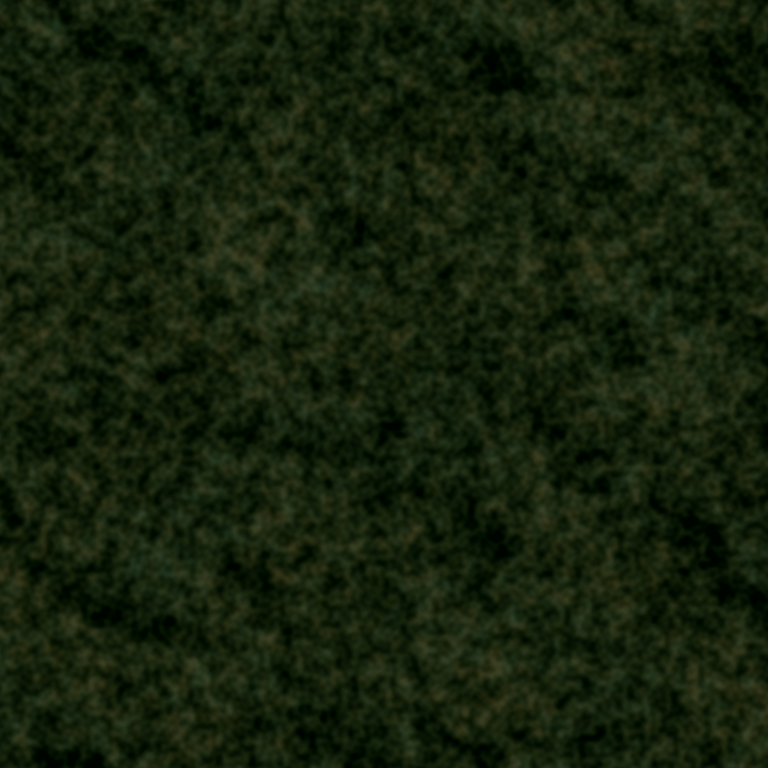
Give the GLSL for this texture, as a three.js fragment shader.

```glsl
varying vec2 vUv;

vec2 gradientAt(vec2 cell) {
  vec3 p = fract(cell.xyx * vec3(0.1031, 0.1030, 0.0973));
  p += dot(p, p.yzx + 33.33);
  float angle = 6.2832 * fract((p.x + p.y) * p.z);
  return vec2(cos(angle), sin(angle));
}

float gradientNoise(vec2 p) {
  vec2 cell = floor(p);
  vec2 f = fract(p);
  vec2 w = f * f * f * (f * (f * 6.0 - 15.0) + 10.0);
  float a = dot(gradientAt(cell), f);
  float b = dot(gradientAt(cell + vec2(1.0, 0.0)), f - vec2(1.0, 0.0));
  float c = dot(gradientAt(cell + vec2(0.0, 1.0)), f - vec2(0.0, 1.0));
  float d = dot(gradientAt(cell + vec2(1.0, 1.0)), f - vec2(1.0, 1.0));
  return mix(mix(a, b, w.x), mix(c, d, w.x), w.y);
}

vec2 rotate(vec2 p, float angle) {
  float c = cos(angle), s = sin(angle);
  return vec2(c * p.x - s * p.y, s * p.x + c * p.y);
}

// Leafy grain: rotated octaves from clumps down to single tufts
float foliage(vec2 p) {
  float sum = 0.0;
  float frequency = 12.0;
  float weight = 0.36;
  for (int i = 0; i < 4; i++) {
    float turn = 0.6 + 1.1 * float(i);
    sum += weight * gradientNoise(rotate(p, turn) * frequency + 37.0 * turn);
    frequency *= 2.02;
    weight += i < 2 ? 0.24 : -0.26;
  }
  return sum;
}

// Long shaded furrows falling from upper left to lower right
float furrows(vec2 p) {
  vec2 warp = vec2(gradientNoise(p * 5.0 + 11.0), gradientNoise(p * 5.0 + 53.0));
  vec2 slope = rotate(p + 0.06 * warp, 0.72);
  float swell = gradientNoise(slope * vec2(3.2, 8.0) + 71.0);
  float hollow = smoothstep(0.16, 0.5, gradientNoise(slope * vec2(5.0, 13.0) + 23.0));
  return 0.42 * swell - 0.5 * hollow;
}

void main() {
  vec2 p = vUv;
  float light = 0.54 + foliage(p) + furrows(p);
  light = clamp(light, -0.3, 1.35);

  vec3 shadowGreen = vec3(0.010, 0.058, 0.000);
  vec3 leafGreen = vec3(0.081, 0.130, 0.041);
  vec3 paleOlive = vec3(0.160, 0.200, 0.100);
  vec3 color = light < 0.5
    ? mix(shadowGreen, leafGreen, light * 2.0)
    : mix(leafGreen, paleOlive, light * 2.0 - 1.0);

  // Warm brown and cool green tints, stronger on lit tufts
  float tint = 0.6 * gradientNoise(p * 6.0 + 91.0)
             + gradientNoise(rotate(p, 0.4) * 44.0 + 17.0);
  color += tint * vec3(0.045, -0.004, -0.022) * clamp(light, 0.2, 1.0);

  gl_FragColor = vec4(max(color, 0.0), 1.0);
}
```
